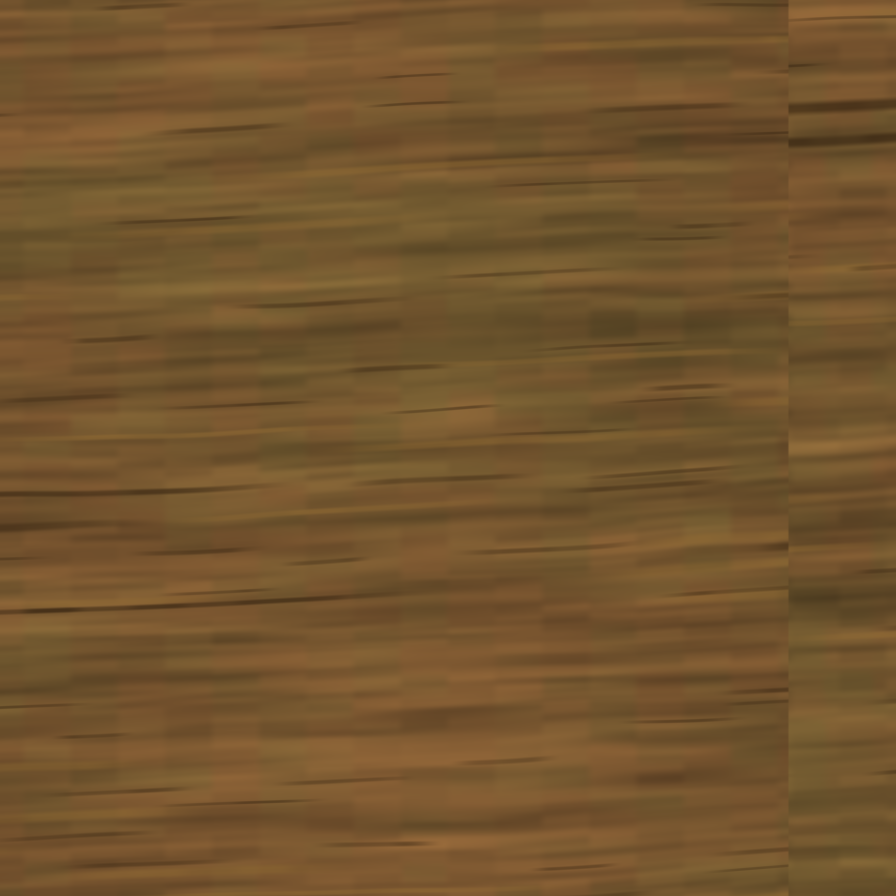
Write a Shadertoy shader that draws this texture.

```glsl
// Brown wood veneer: two planks meeting at a vertical seam, with fine grain
// that rises gently to the right. Stretched value noise gives the grain, and
// scattered tapered streaks give the dark pores and the ochre fibres.

const vec3 BASE_BROWN = vec3(0.438, 0.326, 0.178);
const vec3 DARK_PORE = vec3(0.23, 0.155, 0.075);
const vec3 OCHRE_FIBRE = vec3(0.57, 0.42, 0.20);
const vec3 RED_TINT = vec3(1.035, 0.975, 0.99);
const vec3 OLIVE_TINT = vec3(0.965, 1.02, 0.99);
const float SEAM_X = 0.88;
const float SEAM_SOFTNESS = 0.0015;
const float GRAIN_SLOPE = 0.045;
const float GRAIN_WAVE = 0.016;
const float GRAIN_CONTRAST = 1.0;
const float BLOCK_CONTRAST = 0.10;
const vec2 BLOCK_GRID = vec2(19.0, 85.0);

float hash(vec2 p) {
    vec3 q = fract(p.xyx * 0.1031);
    q += dot(q, q.yzx + 33.33);
    return fract((q.x + q.y) * q.z);
}

// Value noise; a small edge width turns the cells into soft-edged blocks along x.
float noise(vec2 p, float edge) {
    vec2 cell = floor(p);
    vec2 f = fract(p);
    f.x = smoothstep(0.5 - edge, 0.5 + edge, f.x);
    f.y = smoothstep(0.0, 1.0, f.y);
    float low = mix(hash(cell), hash(cell + vec2(1.0, 0.0)), f.x);
    float high = mix(hash(cell + vec2(0.0, 1.0)), hash(cell + vec2(1.0, 1.0)), f.x);
    return mix(low, high, f.y);
}

// Signed smooth noise, about -0.5 to 0.5.
float grain(vec2 p) {
    return noise(p, 0.5) - 0.5;
}

// One tapered horizontal streak in a share of the grid cells.
float streaks(vec2 p, vec2 grid, float density, float seed) {
    p *= grid;
    float row = floor(p.y);
    p.x += hash(vec2(row, seed));
    vec2 cell = vec2(floor(p.x), row) + seed;
    vec2 f = fract(p) - 0.5;
    float halfLength = mix(0.2, 0.49, hash(cell + 17.0));
    float halfWidth = mix(0.13, 0.30, hash(cell + 41.0));
    float taper = 1.0 - smoothstep(halfLength * 0.4, halfLength, abs(f.x));
    float offset = 0.3 * (hash(cell + 73.0) - 0.5);
    float line = 1.0 - smoothstep(halfWidth * 0.2, halfWidth, abs(f.y - offset));
    return step(hash(cell), density) * taper * line;
}

vec3 wood(vec2 uv, float plank) {
    // Grain coordinates: sloped, gently waved, shifted for each plank
    vec2 g = uv + plank * vec2(7.3, 3.17) + 5.0;
    g.y -= GRAIN_SLOPE * uv.x + GRAIN_WAVE * grain(g * vec2(2.5, 5.0));
    g.y += 0.004 * grain(g * vec2(9.0, 22.0));

    // Layers from broad bands to hairlines
    float tone = 0.17 * grain(g * vec2(1.3, 9.0));
    tone += 0.20 * grain(g * vec2(2.2, 30.0) + 11.0);
    tone += 0.23 * grain(g * vec2(4.0, 74.0) + 23.0);
    tone += 0.17 * grain(g * vec2(8.0, 140.0) + 37.0);
    tone += BLOCK_CONTRAST * (noise(g * BLOCK_GRID, 0.12) - 0.5);
    vec3 color = BASE_BROWN * (1.0 + GRAIN_CONTRAST * tone);

    // Drift between reddish and olive brown, in patches and soft blocks
    float hue = 0.5 + grain(g * vec2(2.0, 8.0) + 53.0);
    hue += 0.9 * (noise(uv * vec2(19.0, 38.0) + plank * 9.0, 0.15) - 0.5);
    hue += plank * 0.7 * (uv.y - 0.5);
    color *= mix(OLIVE_TINT, RED_TINT, clamp(hue, 0.0, 1.0));

    // Ochre fibres, then long dark lines and short pores, broken along x
    float breaks = 0.55 + 0.45 * noise(g * vec2(17.0, 60.0) + 61.0, 0.2);
    float fibres = streaks(g, vec2(1.4, 32.0), 0.30, 3.0);
    float lines = streaks(g, vec2(0.9, 30.0), 0.24, 29.0);
    float pores = streaks(g, vec2(4.0, 62.0), 0.20, 47.0);
    color = mix(color, OCHRE_FIBRE, 0.55 * fibres * breaks);
    color = mix(color, DARK_PORE, 0.80 * lines * breaks);
    return mix(color, DARK_PORE, 0.52 * pores * breaks);
}

void mainImage(out vec4 fragColor, in vec2 fragCoord) {
    vec2 uv = fragCoord / iResolution.xy;
    float side = smoothstep(SEAM_X - SEAM_SOFTNESS, SEAM_X + SEAM_SOFTNESS, uv.x);
    vec3 color = mix(wood(uv, 0.0), wood(uv, 1.0), side);
    fragColor = vec4(color, 1.0);
}
```
